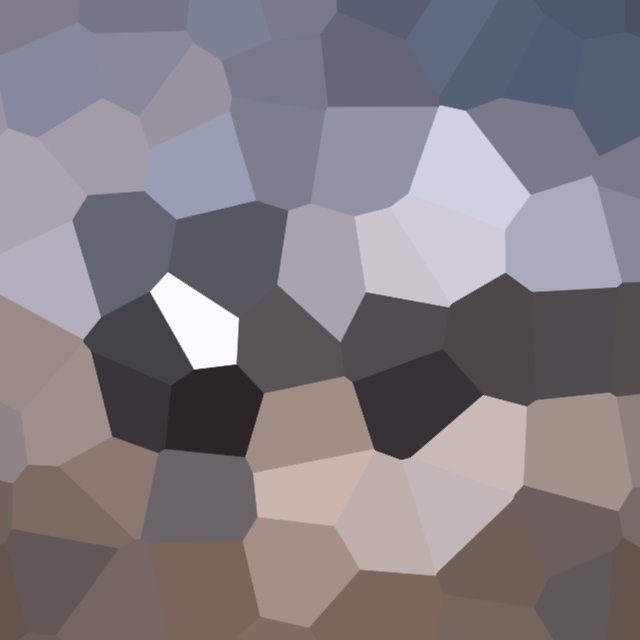
Give the GLSL for this background, as a three.js fragment shader.

```glsl
// A mosaic of flat polygons: pale slate sky over a dark mass and a warm ground.
// Voronoi cells on a jittered grid take one colour each from a smooth landscape
// evaluated at their site; borders are smoothed by the distance to the bisector.
varying vec2 vUv;

const float GRID = 7.4;

vec2 hash2(vec2 p) {
  vec3 q = fract(p.xyx * vec3(.1031, .1030, .0973));
  q += dot(q, q.yzx + 33.33);
  return fract((q.xx + q.yz) * q.zy);
}

// Nearest and second nearest sites, in canvas units
void findSites(vec2 p, out vec2 first, out vec2 second) {
  vec2 base = floor(p * GRID);
  float d1 = 9.0, d2 = 9.0;
  first = second = vec2(0.0);
  for (int j = -2; j <= 2; j++) {
    for (int i = -2; i <= 2; i++) {
      vec2 id = base + vec2(float(i), float(j));
      vec2 site = (id + .06 + .88 * hash2(id + 17.0)) / GRID;
      float d = distance(p, site);
      if (d < d1) {
        d2 = d1; second = first;
        d1 = d; first = site;
      } else if (d < d2) {
        d2 = d; second = site;
      }
    }
  }
}

// Elliptic patch: 1 inside, 0 outside, with a falloff around radius 1
float patchMask(vec2 p, vec2 center, vec2 radius, float soft) {
  return 1.0 - smoothstep(1.0 - soft, 1.0 + soft, length((p - center) / radius));
}

vec3 landscape(vec2 p) {
  // Sky: lavender to slate across, paler towards the horizon
  float east = smoothstep(.1, 1.0, p.x);
  vec3 zenith = mix(vec3(.50, .50, .57), vec3(.31, .35, .42), east);
  vec3 horizon = mix(vec3(.66, .65, .71), vec3(.53, .53, .61), east);
  vec3 sky = mix(horizon, zenith, smoothstep(.64, .95, p.y));
  sky = mix(sky, vec3(.82, .81, .86), patchMask(p, vec2(.64, .65), vec2(.27, .11), .35));

  // Ground: brown base, lighter in the middle, with a beige clearing
  vec3 soil = vec3(.36, .32, .31) + vec3(.12, .10, .09) * patchMask(p, vec2(.46, 0.0), vec2(.3), .5);
  vec3 ground = mix(soil, vec3(.58, .53, .52), smoothstep(.1, .3, p.y));
  ground = mix(ground, vec3(.75, .69, .67), patchMask(p, vec2(.6, .24), vec2(.26, .14), .3));
  vec3 color = mix(ground, sky, smoothstep(.45, .57, p.y));

  // Dark mass: cool above, nearly black and warm below
  vec3 shade = mix(vec3(.17, .14, .14), vec3(.32, .32, .35), smoothstep(.28, .55, p.y));
  float dark = max(patchMask(p, vec2(.32, .47), vec2(.19, .24), .15),
                   patchMask(p, vec2(.73, .43), vec2(.36, .11), .15));
  return mix(color, shade, dark);
}

vec3 cellColor(vec2 site, vec2 brightSite) {
  if (distance(site, brightSite) < .0001) return vec3(.99, .99, 1.0);
  vec2 variation = hash2(floor(site * GRID) + 71.0) - .5;
  return landscape(site) + .09 * variation.x + .045 * variation.y * vec3(1.0, 0.0, -1.0);
}

void main() {
  vec2 first, second, brightSite, unused;
  findSites(vec2(.31, .49), brightSite, unused);
  findSites(vUv, first, second);

  // Blend the two nearest cells across their shared border
  float edge = dot(.5 * (first + second) - vUv, normalize(second - first));
  float cover = .5 + .5 * smoothstep(0.0, .0015, edge);
  vec3 color = mix(cellColor(second, brightSite), cellColor(first, brightSite), cover);
  gl_FragColor = vec4(color, 1.0);
}
```
